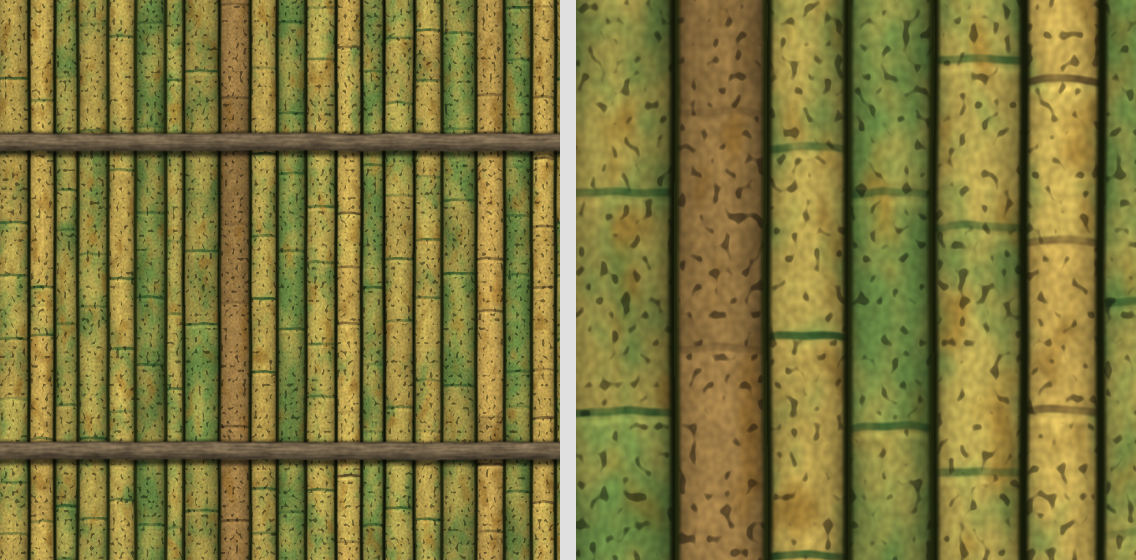
Left, the full canvas; right, a detail of the centre.
Give the GLSL for this texture, as a WebGL 2 fragment shader.

```glsl
#version 300 es
precision highp float;

#define CANES 20
#define SEAM 0.008         // left overhang of the first cane
#define GAP_WIDTH 0.0048
#define NODE_HALF 0.0023
#define NODE_BOW 0.002
#define BATTEN_LOW 0.195
#define BATTEN_STEP 0.551
#define BATTEN_HALF 0.0155
#define STAIN 0.62
#define PITS 0.42
#define GRAIN 0.13

uniform vec2 u_resolution;
out vec4 fragColor;

const vec3 TAN = vec3(0.76, 0.64, 0.32);
const vec3 OLIVE = vec3(0.58, 0.57, 0.28);
const vec3 BROWN = vec3(0.53, 0.41, 0.24);
const vec3 OCHRE = vec3(0.56, 0.39, 0.13);
const vec3 MOSS = vec3(0.21, 0.39, 0.19);
const vec3 GAP = vec3(0.10, 0.12, 0.04);
const vec3 WOOD = vec3(0.43, 0.37, 0.28);

// Uneven cane edges, and tint per cane: negative is brown, positive is green
const float EDGES[CANES + 1] = float[](0.0, 0.060, 0.106, 0.147, 0.201, 0.250, 0.304,
    0.336, 0.400, 0.455, 0.503, 0.554, 0.608, 0.654, 0.694, 0.748, 0.797, 0.858,
    0.909, 0.957, 1.0);
const float TINT[CANES] = float[](0.35, 0.08, 0.55, 0.42, 0.2, 0.75, 0.4, 0.58, -0.7,
    0.28, 0.7, 0.25, 0.02, 0.6, 0.35, 0.25, 0.6, -0.2, 0.75, 0.0);

vec2 hash2(vec2 p) {
    vec3 q = fract(p.xyx * vec3(0.1031, 0.1030, 0.0973));
    q += dot(q, q.yzx + 33.33);
    return fract((q.xx + q.yz) * q.zy);
}

float corner(vec2 cell, vec2 offset, vec2 period, float seed) {
    float angle = 6.2832 * hash2(mod(cell, period) + seed).x;
    return dot(vec2(cos(angle), sin(angle)), offset);
}

// Gradient noise that tiles over the unit canvas, about -1 to 1
float noise(vec2 uv, vec2 freq, float seed) {
    vec2 p = uv * freq, i = floor(p), f = p - i;
    vec2 w = f * f * f * (f * (f * 6.0 - 15.0) + 10.0);
    vec2 e = vec2(1.0, 0.0);
    float low = mix(corner(i, f, freq, seed), corner(i + e.xy, f - e.xy, freq, seed), w.x);
    float high = mix(corner(i + e.yx, f - e.yx, freq, seed),
                     corner(i + e.xx, f - e.xx, freq, seed), w.x);
    return 1.4 * mix(low, high, w.y);
}

vec3 canes(vec2 uv) {
    float x = fract(uv.x + SEAM + 0.0012 * noise(uv, vec2(18.0, 7.0), 3.0));
    int k = 0;
    for (int i = 1; i < CANES; i++) if (x >= EDGES[i]) k = i;
    float halfWidth = 0.5 * (EDGES[k + 1] - EDGES[k]);
    float t = (x - EDGES[k]) / halfWidth - 1.0;
    float seed = 17.0 * float(k) + 5.0;
    vec2 rnd = hash2(vec2(seed, 91.0));

    // Jittered nodes divide each cane into sections of differing tone
    float count = 6.0 + floor(3.0 * rnd.x);
    float bent = uv.y + NODE_BOW * t * t + 0.0015 * noise(uv, vec2(50.0, 20.0), seed);
    float along = bent * count + rnd.y, cell = floor(along);
    vec2 below = hash2(vec2(mod(cell, count), seed));
    vec2 above = hash2(vec2(mod(cell + 1.0, count), seed));
    float d = (along - cell - 0.2 - 0.6 * below.y) / count;
    float tone = mix(below.x, above.x, smoothstep(-0.0015, 0.0015, d));
    float strength = mix(0.25, 0.9, hash2(vec2(seed, mod(cell, count) + 50.0)).x);

    // Base colour and mottled stains
    float green = TINT[k] + 0.4 * (tone - 0.5);
    float broad = noise(uv, vec2(26.0, 13.0), seed);
    float fine = noise(uv, vec2(72.0, 48.0), seed + 2.0);
    vec3 color = mix(TAN, OLIVE, clamp(1.2 * green, 0.0, 1.0));
    color = mix(color, BROWN, clamp(-1.2 * TINT[k], 0.0, 1.0));
    float ochre = smoothstep(0.1, 0.8, noise(uv, vec2(40.0, 18.0), seed + 7.0) - 0.3 * fine);
    color = mix(color, OCHRE, 0.5 * ochre);
    float halo = 0.3 * strength * exp(-abs(d) * 110.0);
    float stain = 0.75 * broad + 0.45 * fine + green + halo + 0.25 * t * t - 0.5;
    color = mix(color, MOSS, STAIN * smoothstep(-0.3, 0.8, stain));
    color *= 0.92 + 0.16 * tone + 0.10 * fine;

    // Node lines with a pale lip beneath
    vec3 ink = mix(MOSS * 0.75, BROWN * 0.55, step(TINT[k], 0.05));
    color *= 1.0 + 0.14 * strength * smoothstep(0.004, 0.0, abs(d + 0.006));
    float line = 1.0 - smoothstep(NODE_HALF * 0.5, NODE_HALF * 1.5, abs(d));
    color = mix(color, ink, strength * line * (0.8 + 0.4 * fine));

    // Pits and surface grain
    float pit = smoothstep(0.28, 0.62, noise(uv, vec2(150.0, 120.0), 11.0) + 0.15 * broad);
    color *= 1.0 - PITS * pit;
    color *= 1.0 + GRAIN * noise(uv, vec2(230.0, 190.0), 29.0);

    // Rounded shading and dark gaps
    float dome = sqrt(max(1.0 - t * t, 0.0));
    color *= mix(0.36, 1.06, dome) - 0.07 * t;
    float edge = halfWidth * (1.0 - abs(t));
    return mix(GAP * (0.6 + 0.8 * rnd.y), color, smoothstep(0.0006, GAP_WIDTH, edge));
}

void main() {
    vec2 uv = gl_FragCoord.xy / u_resolution;
    float soft = 0.0012 + 0.5 / u_resolution.y;
    vec3 color = canes(uv);

    // Two weathered battens, each casting a shadow on the canes
    for (int i = 0; i < 2; i++) {
        float seed = 40.0 + 9.0 * float(i);
        float wobble = 0.0018 * noise(uv, vec2(14.0, 2.0), seed);
        float h = uv.y - BATTEN_LOW - BATTEN_STEP * float(i) - wobble;
        float shadow = smoothstep(0.012, 0.0, abs(h + 0.004) - BATTEN_HALF);
        color *= 1.0 - 0.6 * shadow;
        float fibre = noise(uv, vec2(22.0, 210.0), seed) + 0.6 * noise(uv, vec2(90.0, 160.0), seed);
        float patches = noise(uv, vec2(24.0, 30.0), seed + 3.0);
        vec3 wood = WOOD * (1.0 + 0.20 * fibre + 0.18 * patches);
        wood *= mix(0.62, 1.1, smoothstep(-BATTEN_HALF, 0.004, h));
        wood *= mix(1.0, 0.72, smoothstep(0.7 * BATTEN_HALF, BATTEN_HALF, h));
        color = mix(color, wood, 1.0 - smoothstep(-soft, soft, abs(h) - BATTEN_HALF));
    }
    fragColor = vec4(clamp(color, 0.0, 1.0), 1.0);
}
```
